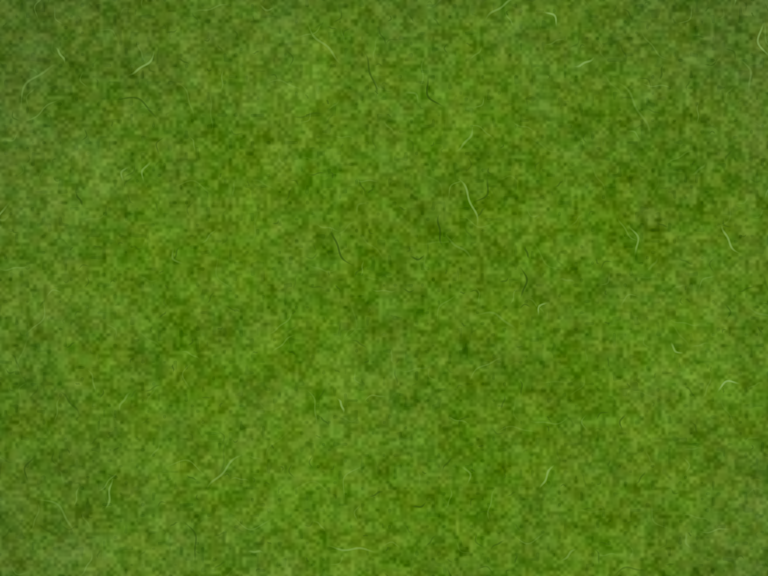
Give the GLSL for this texture, as a WebGL 2 fragment shader.

```glsl
#version 300 es
precision highp float;
// Green handmade paper: mottled pulp grain with scattered pale and dark fibres.
// Grain is layered value noise; each fibre is a tapered, bent stroke placed
// at random in a jittered grid, with several grids of different scale.

uniform vec2 u_resolution;
out vec4 fragColor;

const float TAU = 6.2831853;

uint mixBits(uint v) {
  v = v * 747796405u + 2891336453u;
  v = ((v >> ((v >> 28u) + 4u)) ^ v) * 277803737u;
  return (v >> 22u) ^ v;
}

float hash(vec2 cell, float seed) {
  uvec2 c = uvec2(ivec2(cell) + 4096);
  uint h = mixBits(c.x + mixBits(c.y + mixBits(uint(seed))));
  return float(h >> 8u) / 16777216.0;
}

float noise(vec2 p, float seed) {
  vec2 i = floor(p), f = fract(p);
  f = f * f * (3.0 - 2.0 * f);
  float low = mix(hash(i, seed), hash(i + vec2(1, 0), seed), f.x);
  float high = mix(hash(i + vec2(0, 1), seed), hash(i + vec2(1, 1), seed), f.x);
  return mix(low, high, f.y);
}

// Noise centred on zero
float mottle(vec2 p, float scale, float seed) {
  return noise(p * scale, seed) - 0.5;
}

mat2 rotation(float angle) {
  float c = cos(angle), s = sin(angle);
  return mat2(c, -s, s, c);
}

// Coverage of one bent stroke, thinning and fading towards its ends
float stroke(vec2 q, float halfLen, float bend, float width, float soft) {
  float t = q.x / halfLen;
  float curve = halfLen * (bend * (t * t - 0.33) + 0.06 * sin(t * 5.0 + bend * 9.0));
  float slope = 2.0 * bend * t;
  float d = abs(q.y - curve) / sqrt(1.0 + slope * slope);
  float taper = 1.0 - smoothstep(0.35, 1.0, abs(t));
  return taper * (1.0 - smoothstep(0.0, width * (0.5 + 0.5 * taper) + soft, d));
}

// Strongest fibre of a jittered grid; share is the fraction of cells in use
float fibres(vec2 p, float cells, float share, vec2 lengths, float width, float seed) {
  vec2 g = p * cells, home = floor(g);
  float soft = 0.8 * cells / u_resolution.y;
  float cover = 0.0;
  for (int y = -1; y <= 1; y++) {
    for (int x = -1; x <= 1; x++) {
      vec2 cell = home + vec2(x, y);
      if (hash(cell, seed) > share) continue;
      vec2 centre = cell + vec2(hash(cell, seed + 1.0), hash(cell, seed + 2.0));
      vec2 q = rotation(TAU * hash(cell, seed + 3.0)) * (g - centre);
      float size = hash(cell, seed + 4.0);
      float halfLen = mix(lengths.x, lengths.y, size * size);
      float bend = 1.3 * (hash(cell, seed + 5.0) - 0.5);
      float strength = mix(0.25, 1.0, hash(cell, seed + 6.0));
      cover = max(cover, strength * stroke(q, halfLen, bend, width * cells, soft));
    }
  }
  return cover;
}

// Pulp colour: fine grain, soft blotches and a greyer, dimmer border
vec3 pulp(vec2 p, vec2 uv) {
  float tone = 0.125 * mottle(p, 165.0, 11.0) + 0.095 * mottle(p, 78.0, 12.0)
             + 0.065 * mottle(p, 30.0, 13.0) + 0.035 * mottle(p, 6.0, 14.0);
  float speck = smoothstep(0.72, 0.95, noise(p * 105.0, 15.0));
  vec2 offset = (uv - vec2(0.54, 0.43)) * vec2(1.7, 1.6);
  float border = smoothstep(0.1, 1.5, dot(offset, offset));
  float haze = border + 0.7 * mottle(p, 16.0, 16.0) + 0.5 * mottle(p, 60.0, 17.0);
  vec3 colour = vec3(0.343, 0.491, 0.083) + tone * vec3(1.0, 1.0, 0.85);
  colour += haze * vec3(0.006, -0.012, 0.06);
  colour += mottle(p, 48.0, 18.0) * vec3(0.04, -0.012, 0.0);
  colour -= speck * vec3(0.045, 0.045, 0.02);
  return colour * (1.0 - 0.13 * border * border);
}

void main() {
  vec2 p = gl_FragCoord.xy / u_resolution.y;
  vec2 uv = gl_FragCoord.xy / u_resolution;
  vec3 colour = pulp(p, uv);

  // Dark fibres: many short flecks, then a few longer strands
  vec3 shade = vec3(0.19, 0.31, 0.045);
  float flecks = fibres(p, 27.0, 0.4, vec2(0.15, 0.5), 0.0014, 20.0);
  float strands = fibres(p, 9.0, 0.3, vec2(0.12, 0.5), 0.0018, 30.0);
  colour = mix(colour, shade, max(0.38 * flecks, 0.65 * strands));

  // Pale fibres: a faint hairy layer under brighter separate threads
  vec3 thread = vec3(0.57, 0.71, 0.41);
  float hairs = fibres(p, 14.0, 0.65, vec2(0.2, 0.6), 0.0014, 40.0);
  float threads = fibres(p, 8.0, 0.5, vec2(0.12, 0.5), 0.0022, 50.0);
  colour = mix(colour, thread, max(0.24 * hairs, 0.72 * threads));

  fragColor = vec4(clamp(colour, 0.0, 1.0), 1.0);
}
```
